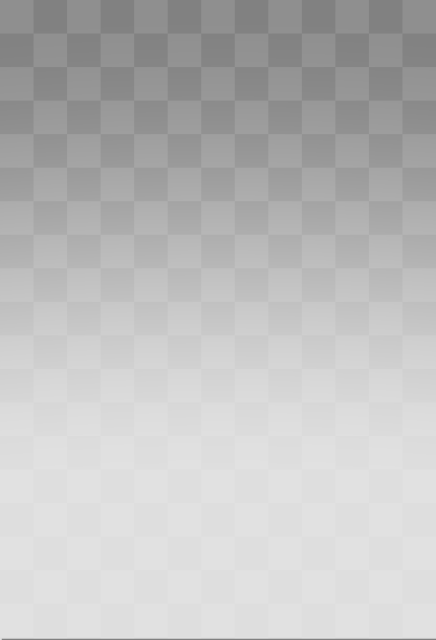
Reproduce this background procedurally as a Shadertoy shader.

```glsl
const float COLUMNS = 13.0;         // squares across the width
const float TOP_GREY = 0.56;        // light squares at the top
const float BOTTOM_GREY = 0.882;    // light squares at the bottom
const float FADE_END = 0.75;        // depth at which the fade is complete
const float EDGE_SAG = 0.015;       // how far the fade lags at the sides
const float TOP_CONTRAST = 0.055;   // light minus dark, top
const float BOTTOM_CONTRAST = 0.012;
const float RULE_HEIGHT = 0.002;    // thin line along the bottom
const float RULE_START = 0.004;
const float RULE_GREY = 0.5;

// Square wave of period 2 with edges softened over one pixel
float squareWave(float x, float pixel) {
    float edgeDistance = 0.5 - abs(fract(x) - 0.5);
    float side = 1.0 - 2.0 * mod(floor(x), 2.0);
    return side * clamp(2.0 * edgeDistance / pixel, 0.0, 1.0);
}

void mainImage(out vec4 fragColor, in vec2 fragCoord) {
    vec2 uv = fragCoord / iResolution.xy;
    vec2 pixel = 1.0 / iResolution.xy;
    float depth = 1.0 - uv.y;

    // Vertical fade, slightly bowed towards the sides
    float offCentre = 2.0 * uv.x - 1.0;
    float fade = smoothstep(0.0, FADE_END, depth - EDGE_SAG * offCentre * offCentre);

    // Checkerboard counted from the top left corner
    float cellPixel = COLUMNS * pixel.x;
    vec2 cell = vec2(uv.x, depth * iResolution.y / iResolution.x) * COLUMNS;
    float checker = squareWave(cell.x, cellPixel) * squareWave(cell.y, cellPixel);
    float darkness = 0.5 - 0.5 * checker;
    float grey = mix(TOP_GREY, BOTTOM_GREY, fade);
    grey -= darkness * mix(TOP_CONTRAST, BOTTOM_CONTRAST, fade);

    // Thin dark rule at the bottom
    float rule = clamp((RULE_HEIGHT - uv.y) / pixel.y + 0.5, 0.0, 1.0);
    rule *= clamp((uv.x - RULE_START) / pixel.x + 0.5, 0.0, 1.0);
    grey = mix(grey, RULE_GREY, rule);

    fragColor = vec4(vec3(grey), 1.0);
}
```
